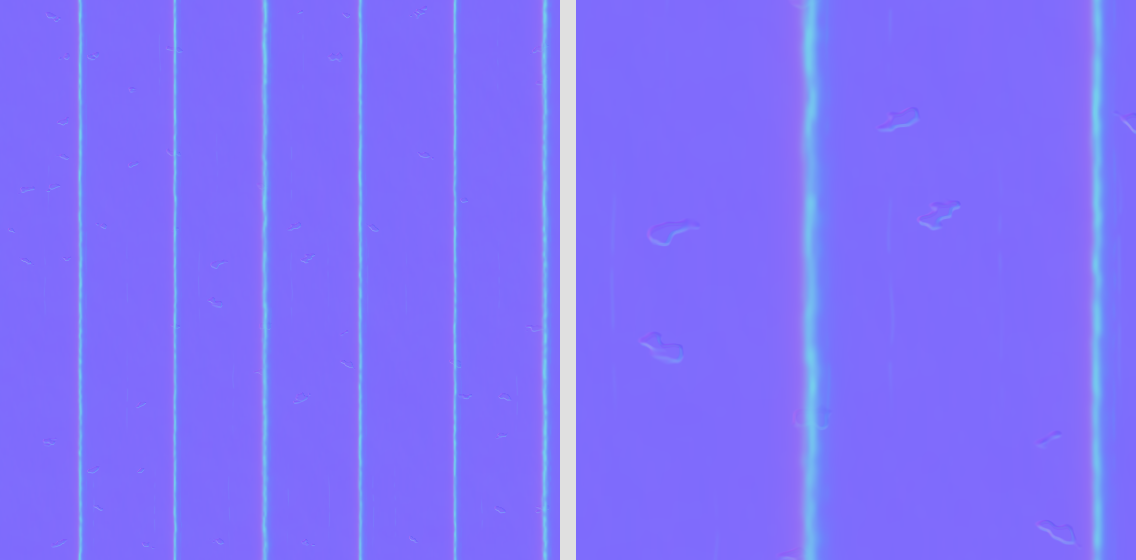
Left, the full canvas; right, a detail of the centre.
Reproduce this texture map procedurally as a WebGL 1 fragment shader.

```glsl
precision highp float;
// Tiling normal map of painted vertical boards with worn grooves, chips and faint scratches.

uniform vec2 u_resolution;

const vec3 FLAT_COLOR     = vec3(0.500, 0.420, 0.990);
const vec3 CORE_COLOR     = vec3(0.460, 0.800, 0.930);
const vec3 SHOULDER_COLOR = vec3(0.400, 0.550, 0.980);
const vec3 LIP_COLOR      = vec3(0.640, 0.430, 0.940);
const vec3 CHIP_COLOR     = vec3(0.460, 0.600, 0.970);
const vec3 GROOVE_X       = vec3(0.1432, 0.3125, 0.4727); // centres in each half
const vec3 GROOVE_WIDTH   = vec3(0.0030, 0.0025, 0.0043);
const float BOARD_SETS    = 2.0;
const float GROOVE_WOBBLE = 0.0014;
const float SURFACE_BUMP  = 0.0016;
const float CHIP_DEPTH    = 0.0010;
const float CHIP_CHANCE   = 0.22;
const float SCRATCH_CHANCE = 0.30;
const float SLOPE_STEP    = 0.0015;

float hash(vec2 p) {
  vec3 q = fract(vec3(p.xyx) * 0.1031);
  q += dot(q, q.yzx + 33.33);
  return fract((q.x + q.y) * q.z);
}

// Value noise that wraps after a whole number of cells across the tile.
float noise(vec2 uv, vec2 cells, float seed) {
  vec2 p = uv * cells;
  vec2 i = floor(p);
  vec2 f = fract(p);
  f = f * f * (3.0 - 2.0 * f);
  vec2 a = mod(i, cells) + seed;
  vec2 b = mod(i + 1.0, cells) + seed;
  return mix(mix(hash(a), hash(vec2(b.x, a.y)), f.x),
             mix(hash(vec2(a.x, b.y)), hash(b), f.x), f.y);
}

// Ragged elliptical chips, one at most in each wrapped grid cell.
float chips(vec2 uv) {
  vec2 cells = vec2(14.0, 16.0);
  vec2 p = uv * cells;
  vec2 id = mod(floor(p), cells);
  vec2 centre = 0.3 + 0.4 * vec2(hash(id + 3.1), hash(id + 17.7));
  vec2 d = (fract(p) - centre) / cells;
  d.y += d.x * (hash(id + 41.3) - 0.5);
  float size = mix(0.6, 1.2, hash(id + 29.5));
  float ragged = noise(uv, vec2(150.0, 220.0), 7.0) - 0.5;
  float r = length(d / vec2(0.013, 0.006)) / size + ragged * 1.3;
  return step(hash(id + 53.9), CHIP_CHANCE) * (1.0 - smoothstep(0.35, 0.9, r));
}

// Long hairline scratches that fade out at both ends.
float scratches(vec2 uv) {
  vec2 cells = vec2(16.0, 5.0);
  vec2 p = uv * cells;
  vec2 id = mod(floor(p), cells);
  vec2 f = fract(p);
  float bend = (noise(uv, vec2(16.0, 40.0), 23.0) - 0.5) * 0.05;
  float x = (f.x - mix(0.2, 0.8, hash(id + 61.0)) + bend) / cells.x;
  float ends = smoothstep(0.05, 0.3, f.y) * (1.0 - smoothstep(0.6, 0.95, f.y));
  float broken = smoothstep(0.3, 0.7, noise(uv, vec2(30.0, 90.0), 31.0));
  return step(hash(id + 71.0), SCRATCH_CHANCE) * ends * broken * exp(-x * x / 1.4e-6);
}

float surfaceHeight(vec2 uv) {
  float broad = noise(uv, vec2(18.0, 12.0), 1.0) * 0.5;
  float medium = noise(uv, vec2(48.0, 32.0), 11.0) * 0.22;
  float grain = noise(uv, vec2(160.0, 70.0), 19.0) * 0.06;
  return SURFACE_BUMP * (broad + medium + grain) - CHIP_DEPTH * chips(uv);
}

// Lays the lip, shoulder, bright core and side crease of one groove over a colour.
vec3 addGroove(vec3 color, vec2 uv, float centre, float width, float seed) {
  float wobble = noise(uv, vec2(2.0, 36.0), seed) - 0.5;
  wobble += (noise(uv, vec2(2.0, 130.0), seed + 5.0) - 0.5) * 0.6;
  float d = (fract((uv.x - centre) * BOARD_SETS + 0.5) - 0.5) / BOARD_SETS;
  d += wobble * GROOVE_WOBBLE;
  float w = max(width, 0.8 / u_resolution.x);
  float wear = noise(uv, vec2(240.0, 110.0), seed + 13.0);
  float patches = noise(uv, vec2(4.0, 14.0), seed + 21.0);

  float left = 1.0 - smoothstep(-w, 0.0, d);
  float right = smoothstep(-w, w, d);
  float lip = left * (0.6 * exp((d + w) / (w * 1.8)) + 0.12 * exp(d / 0.02));
  float shoulder = right * exp(-pow(d / (w * 2.4), 2.0)) * mix(0.5, 1.0, wear);
  float core = exp(-pow(d / w, 2.0)) * mix(0.6, 1.1, wear) * mix(0.85, 1.05, patches);
  float crease = exp(-pow((d - 0.0105) / 0.0011, 2.0)) * wear * patches;

  color = mix(color, LIP_COLOR, clamp(lip, 0.0, 0.75));
  color = mix(color, SHOULDER_COLOR, shoulder);
  color = mix(color, SHOULDER_COLOR, crease * 0.55);
  color += right * exp(-max(d, 0.0) / 0.02) * vec3(-0.02, 0.012, 0.0);
  return mix(color, CORE_COLOR, clamp(core, 0.0, 1.0));
}

void main() {
  vec2 uv = gl_FragCoord.xy / u_resolution;

  // Surface relief turned into slopes
  float h = surfaceHeight(uv);
  vec2 slope = vec2(surfaceHeight(uv + vec2(SLOPE_STEP, 0.0)) - h,
                    surfaceHeight(uv + vec2(0.0, SLOPE_STEP)) - h) / SLOPE_STEP;
  vec3 color = FLAT_COLOR;
  color.rg -= clamp(slope, -0.45, 0.45) * vec2(0.22, 0.30);
  color.b -= 0.06 * min(dot(slope, slope), 1.0);

  // Wear marks
  float chipEdge = chips(uv) * smoothstep(0.05, 0.5, length(slope));
  color = mix(color, CHIP_COLOR, chipEdge * 0.4);
  color = mix(color, CHIP_COLOR, scratches(uv) * 0.22);

  // Grooves between boards
  color = addGroove(color, uv, GROOVE_X.x, GROOVE_WIDTH.x, 101.0);
  color = addGroove(color, uv, GROOVE_X.y, GROOVE_WIDTH.y, 151.0);
  color = addGroove(color, uv, GROOVE_X.z, GROOVE_WIDTH.z, 211.0);
  gl_FragColor = vec4(clamp(color, 0.0, 1.0), 1.0);
}
```
